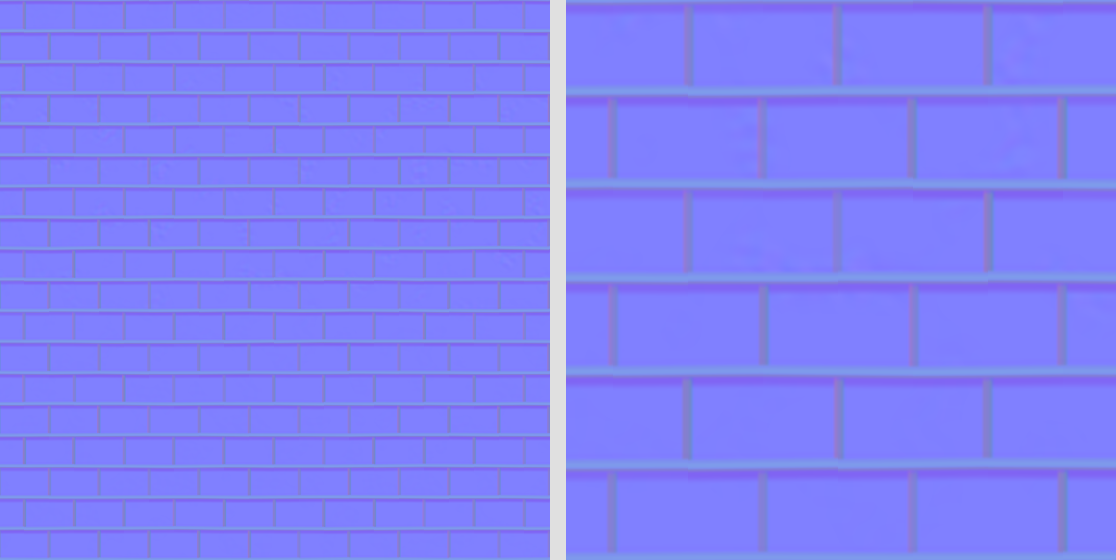
Left, the full canvas; right, a detail of the centre.
Give the GLSL for this texture map, as a Shadertoy shader.

```glsl
// Tangent-space normal map of overlapping shingles in running bond.
// Each course has a bright lower lip, a shaded upper lip and thin upright
// joints; hashes vary the joints and gradient noise dents the faces.

#define COLS 11.0
#define ROWS 18.0
#define SHEET vec2(754.0, 768.0)  // design units across the canvas
#define JOINT_HALF 2.1            // half width of an upright joint
#define SAG 1.1                   // slow waviness of the course edges
#define TILT 1.3                  // lean of each shingle's lower edge
#define DENTS 0.016               // strength of the face wear
#define FLAT_COL vec3(0.500, 0.500, 1.000)
#define LIP_COL vec3(0.495, 0.610, 0.920)
#define RAMP_COL vec3(0.490, 0.560, 0.935)
#define SHADE_COL vec3(0.500, 0.395, 0.955)
#define GROOVE_COL vec3(0.510, 0.500, 0.800)

float hash(vec2 p) {
    vec3 q = fract(p.xyx * vec3(0.1031, 0.1030, 0.0973));
    q += dot(q, q.yzx + 33.33);
    return fract((q.x + q.y) * q.z);
}

vec2 gradientAt(vec2 cell) {
    float angle = 6.2832 * hash(cell + 17.0);
    return vec2(cos(angle), sin(angle));
}

float gradientNoise(vec2 p) {
    vec2 i = floor(p), f = fract(p);
    vec2 u = f * f * f * (f * (f * 6.0 - 15.0) + 10.0);
    vec2 e = vec2(1.0, 0.0);
    float a = dot(gradientAt(i), f);
    float b = dot(gradientAt(i + e), f - e);
    float c = dot(gradientAt(i + e.yx), f - e.yx);
    float d = dot(gradientAt(i + 1.0), f - 1.0);
    return mix(mix(a, b, u.x), mix(c, d, u.x), u.y);
}

// Soft-edged strip covering lo..hi
float band(float x, float lo, float hi, float soft) {
    return smoothstep(lo - soft, lo + soft, x)
         * (1.0 - smoothstep(hi - soft, hi + soft, x));
}

// Horizontal position in shingle widths; alternate courses shift by half
float bondX(float x, float row) {
    return x * COLS + 0.5 * mod(row, 2.0) + 0.02;
}

// Slope of sparse dents, strongest across the upper middle courses
vec2 dentSlope(vec2 uv) {
    vec2 p = uv * vec2(74.0, 80.0);
    vec2 e = vec2(0.2, 0.0);
    float n = gradientNoise(p);
    vec2 slope = vec2(gradientNoise(p + e), gradientNoise(p + e.yx)) - n;
    float patches = smoothstep(0.1, 0.45, gradientNoise(uv * 19.0 + 5.0));
    float zone = band(uv.y, 0.46, 0.86, 0.07);
    return slope / e.x * patches * (0.15 + 0.85 * zone);
}

void mainImage(out vec4 fragColor, in vec2 fragCoord) {
    vec2 uv = fragCoord / iResolution.xy;
    vec2 cellSize = SHEET / vec2(COLS, ROWS);
    float soft = max(1.0, 0.6 * SHEET.y / iResolution.y);

    // Depth below the nearest course edge, with sag and per-shingle lean
    float y = uv.y * ROWS;
    float edge = round(y);
    float ex = bondX(uv.x, edge);
    vec2 edgeId = vec2(mod(floor(ex), COLS), edge);
    float depth = (edge - y) * cellSize.y;
    depth += SAG * gradientNoise(vec2(uv.x * 4.0, edge * 3.7 + 0.5));
    depth += TILT * (hash(edgeId) - 0.5) * (fract(ex) - 0.5);

    // Nearest upright joint in this course
    float row = depth > 1.2 ? edge - 1.0 : edge;
    float jx = bondX(uv.x, row);
    vec2 jointId = vec2(mod(round(jx), COLS), row);
    float kind = hash(jointId + 41.0);
    float dx = (jx - round(jx)) * cellSize.x + (hash(jointId + 7.0) - 0.5);

    // Flat faces with wear
    vec3 col = FLAT_COL;
    col.rg += DENTS * dentSlope(uv);

    // Shaded upper lip, fading down the face
    float strength = mix(0.75, 1.05, hash(edgeId + 23.0));
    float shade = smoothstep(0.6, 2.2, depth) * (1.0 - smoothstep(3.6, 8.0, depth));
    col = mix(col, SHADE_COL, shade * strength);

    // Joint: grey groove, pink left wall, teal right wall
    float groove = band(dx, -JOINT_HALF, JOINT_HALF, soft);
    groove *= smoothstep(0.5, 4.0, abs(depth - 0.5));
    col = mix(col, GROOVE_COL, groove * mix(0.65, 1.0, kind));
    float leftWall = band(dx, -2.4, -0.6, soft) * mix(0.2, 1.0, hash(jointId + 3.0));
    float rightWall = band(dx, 1.0, 2.9, soft) * mix(0.3, 1.0, kind);
    col += vec3(0.08, -0.02, -0.02) * leftWall;
    col += vec3(-0.08, 0.04, -0.03) * rightWall;

    // Dark crease, then the lower lip: a dim ramp up to a bright rim
    float rim = mix(0.8, 1.0, hash(edgeId + 61.0));
    col = mix(col, GROOVE_COL, 0.8 * band(depth, 0.4, 2.0, soft));
    col = mix(col, RAMP_COL, band(depth, -3.4, 0.6, soft));
    col = mix(col, LIP_COL, rim * band(depth, -1.9, 0.3, soft));

    // Faint ridge just above the lip
    col.g -= 0.012 * band(depth, -6.0, -4.6, soft);

    fragColor = vec4(clamp(col, 0.0, 1.0), 1.0);
}
```
